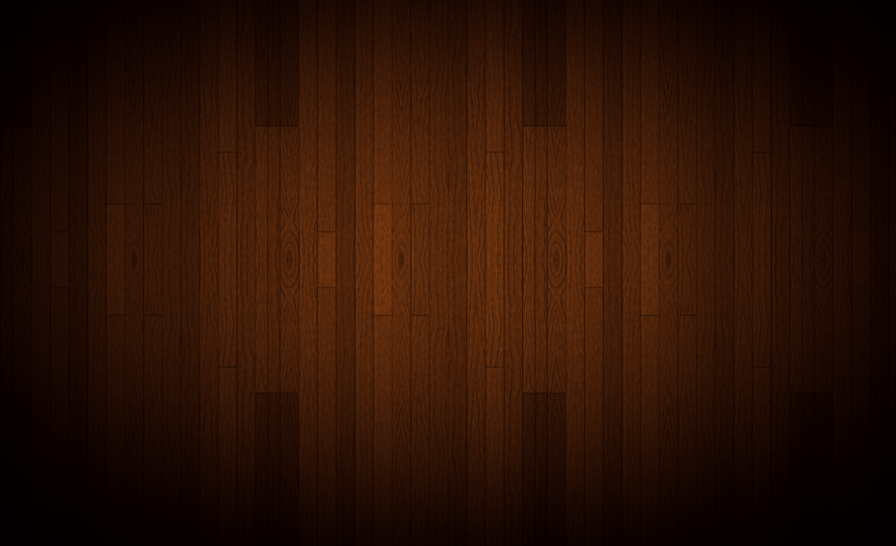
Give the GLSL for this texture, as a Shadertoy shader.

```glsl
// Dark wooden planks under a soft elliptical glow. A strip of fifteen planks
// repeats sideways and is mirrored about a horizontal axis; the grain is thin
// contour lines of layered sines bent into rings and arches, plus cellular pores.

const vec2 GRID = vec2(768.0, 470.0);   // design units across the canvas
const float STRIP = 229.0;              // width of one repeated strip
const float AXIS = 246.5;               // height of the mirror axis
const float NO_JOINT = 900.0;

// Per plank: brightness, and distance of its end joint from the axis
const float TONE[15] = float[15](1.0, 1.06, 1.0, 0.97, 0.92, 0.86, 1.0, 1.05,
                                 0.95, 1.0, 0.93, 0.98, 1.03, 1.0, 0.85);
const float JOINT[15] = float[15](NO_JOINT, 48.0, NO_JOINT, 48.0, NO_JOINT,
    NO_JOINT, NO_JOINT, 92.5, NO_JOINT, 115.0, 115.0, 115.0, NO_JOINT, 24.0, NO_JOINT);

float hash(vec2 p) {
    p = fract(p * vec2(0.1317, 0.1731));
    p += dot(p, p.yx + 19.19);
    return fract(p.x * p.y * 13.7);
}

// Distance to the nearest jittered cell point
float cellular(vec2 p) {
    vec2 cell = floor(p);
    float nearest = 2.0;
    for (int j = -1; j <= 1; j++)
        for (int i = -1; i <= 1; i++) {
            vec2 c = cell + vec2(i, j);
            vec2 point = c + vec2(hash(c), hash(c + 41.7));
            nearest = min(nearest, length(point - p));
        }
    return nearest;
}

// Plank layout inside a strip: x = index, y = left edge, z = width
vec3 plankAt(float u) {
    vec3 zone = u < 144.0 ? vec3(0.0, 0.0, 16.0)
              : u < 165.0 ? vec3(9.0, 144.0, 10.5)
                          : vec3(11.0, 165.0, 16.0);
    float n = floor((u - zone.y) / zone.z);
    return vec3(zone.x + n, zone.y + n * zone.z, zone.z);
}

// Soft line of the given half width
float line(float dist, float halfWidth, float px) {
    return 1.0 - smoothstep(halfWidth - 0.5 * px, halfWidth + px, abs(dist));
}

float wobble(float v, float seed) {
    return sin(v * 0.045 + seed * 5.1) + 0.5 * sin(v * 0.11 + seed * 9.3)
         + 0.25 * sin(v * 0.27 + seed * 3.7);
}

// Ring count at a point: knot rings, pointed arches, or long strands
float ringField(float x, float v, float id, float seed) {
    float bend = wobble(v, seed);
    if (id == 2.0 || id == 11.0) {
        float rings = length(vec2(x, v * 0.36 + 0.5 * bend));
        float arches = abs(x + 0.5 * bend) - v * 0.16 + 12.0;
        return 0.3 * mix(rings, arches, smoothstep(20.0, 46.0, v));
    }
    if (id == 0.0)
        return 0.24 * abs(x + 5.0 - 9.0 * exp(-v * v / 500.0)) + 0.12 * bend;
    if (mod(id, 3.0) == 0.0)
        return 0.24 * abs(x + 1.3 * bend) - v * (0.012 + 0.016 * seed) + 0.14 * bend;
    return x * (0.16 + 0.08 * seed) + 0.1 * sin(x * 0.6 + seed * 30.0) + 0.28 * bend;
}

// Even, thin contour lines whose darkness varies from ring to ring
float contours(float field, float seed, float px) {
    float slope = clamp(fwidth(field) / px, 0.08, 0.5);
    float ring = floor(field);
    float dist = (fract(field) - 0.5) / slope;
    return line(dist, 0.35, px) * mix(0.35, 1.0, hash(vec2(ring + 60.0, seed * 50.0)));
}

// Brightness of the boards before lighting
float boards(vec2 p, float px) {
    float u = mod(p.x - 75.0, STRIP);
    float v = abs(p.y - AXIS);
    vec3 plank = plankAt(u);
    int id = int(plank.x);
    float across = u - plank.y;
    float side = v - JOINT[id];
    float seed = hash(vec2(plank.x * 7.3 + 2.0, side > 0.0 ? 5.0 : 1.0));
    bool plain = id == 1 || id == 13;

    float tone = TONE[id];
    if (plain && side < 0.0) tone *= 1.08;
    if (JOINT[id] == 115.0) tone *= mix(1.0, 0.78, smoothstep(-px, px, side));

    // Ring lines with a soft shade between them
    float field = ringField(across - 0.5 * plank.z, v, plank.x, seed);
    float fade = 0.8 + 0.2 * sin(v * 0.06 + seed * 20.0);
    float wood = 1.02 - (plain ? 0.1 : 0.27) * fade * contours(field, seed, px);
    wood += (plain ? 0.01 : 0.035) * sin(6.2832 * field);

    // Pores and a faint speckle
    wood -= 0.11 * (1.0 - smoothstep(0.1, 0.6, cellular(vec2(u * 0.6, v * 0.14))));
    wood += 0.1 * (hash(floor(vec2(u, v) / 1.5)) - 0.5);
    if (id == 2 || id == 11) {
        vec2 knot = vec2(across - 8.0, v * 0.3);
        wood -= 0.25 * exp(-dot(knot, knot) / 5.0);
    }

    // Seams of uneven depth, and end joints
    float edge = min(across, plank.z - across);
    float border = floor((u + 8.0) / 16.0);
    float seam = id == 0 || id == 8 ? 0.42 : mix(0.1, 0.36, hash(vec2(border, 3.0)));
    wood *= 1.0 - seam * line(edge, 0.35, px);
    wood *= 1.0 + 0.07 * line(across - 2.2, 0.4, px);
    wood *= 1.0 - 0.28 * line(side, 0.4, px);
    return tone * wood;
}

// Elliptical falloff of the light
float glow(vec2 p, vec2 centre, vec2 radius) {
    vec2 q = (p - centre) / radius;
    float d = dot(q, q);
    return exp(-0.9 * d - 0.6 * d * d);
}

void mainImage(out vec4 fragColor, in vec2 fragCoord) {
    vec2 p = fragCoord / iResolution.xy * GRID;
    float px = GRID.y / iResolution.y;
    float light = 0.388 * glow(p, vec2(384.0, 252.0), vec2(382.0, 240.0));
    float red = light * boards(p, px) + 0.004;
    vec3 colour = vec3(red, 0.52 * red - 0.023, 0.15 * red - 0.008);
    fragColor = vec4(max(colour, 0.0), 1.0);
}
```
